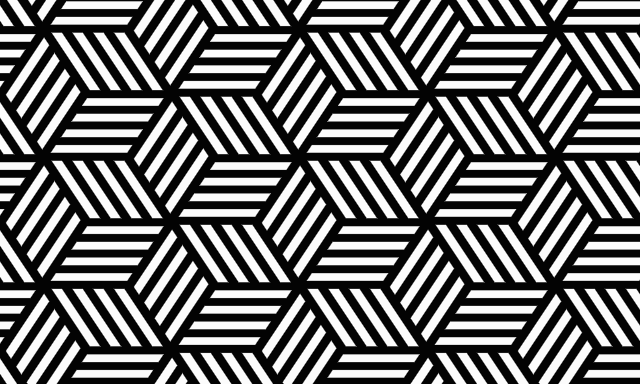
This pattern is drawn by a Shadertoy shader. Its source:

```glsl
const vec3 INK = vec3(0.01);
const vec3 PAPER = vec3(0.99);
const vec2 CELL = vec2(0.1111, 0.1668);   // lattice step, in canvas heights
const vec2 ORIGIN = vec2(0.779, 0.0765);  // one star centre, from the top left
const vec2 PERIOD = vec2(6.0, 2.0);       // repeat, in lattice steps
const float BAR_COUNT = 4.0;
const float BAR_PITCH = 0.244;            // fractions of a rhombus side
const float BAR_WIDTH = 0.121;
const float END_MARGIN = 0.052;
const float SOFTNESS = 1.15;              // edge width, in output samples

float cross2(vec2 a, vec2 b) {
    return a.x * b.y - a.y * b.x;
}

// Coverage of the bars in a rhombus centred on d, spanned by two sides
float rhombusBars(vec2 d, vec2 along, vec2 across, float blur) {
    float area = cross2(along, across);
    float s = cross2(d, across) / area;
    float t = cross2(along, d) / area;

    // Nearest bar, limited to the bars that exist
    float lastBar = 0.5 * (BAR_COUNT - 1.0);
    float bar = clamp(round(t / BAR_PITCH + lastBar), 0.0, BAR_COUNT - 1.0) - lastBar;

    // Distances to the long sides and to the slanted ends
    float sideDist = (abs(t - bar * BAR_PITCH) - 0.5 * BAR_WIDTH) * abs(area) / length(along);
    float endDist = (abs(s) - 0.5 + END_MARGIN) * abs(area) / length(across);
    return clamp(0.5 - max(sideDist, endDist) / blur, 0.0, 1.0);
}

// One family of rhombi, repeated on the centred rectangular lattice
float rhombusFamily(vec2 p, vec2 along, vec2 across, float blur) {
    vec2 centre = 0.5 * (along + across);
    float cover = 0.0;
    for (int i = 0; i < 2; i++) {
        vec2 shift = float(i) * 0.5 * PERIOD;
        vec2 d = mod(p - centre - shift + 0.5 * PERIOD, PERIOD) - 0.5 * PERIOD;
        cover = max(cover, rhombusBars(d * CELL, along * CELL, across * CELL, blur));
    }
    return cover;
}

void mainImage(out vec4 fragColor, in vec2 fragCoord) {
    vec2 uv = fragCoord / iResolution.y;
    vec2 p = (vec2(uv.x, 1.0 - uv.y) - ORIGIN) / CELL;
    float blur = SOFTNESS / iResolution.y;

    // Three faces of the stacked cubes
    vec2 level = vec2(2.0, 0.0);
    vec2 falling = vec2(1.0, 1.0);
    vec2 rising = vec2(1.0, -1.0);
    float white = rhombusFamily(p, falling, level, blur);
    white = max(white, rhombusFamily(p, level, rising, blur));
    white = max(white, rhombusFamily(p, -rising, falling, blur));

    fragColor = vec4(mix(INK, PAPER, white), 1.0);
}
```
